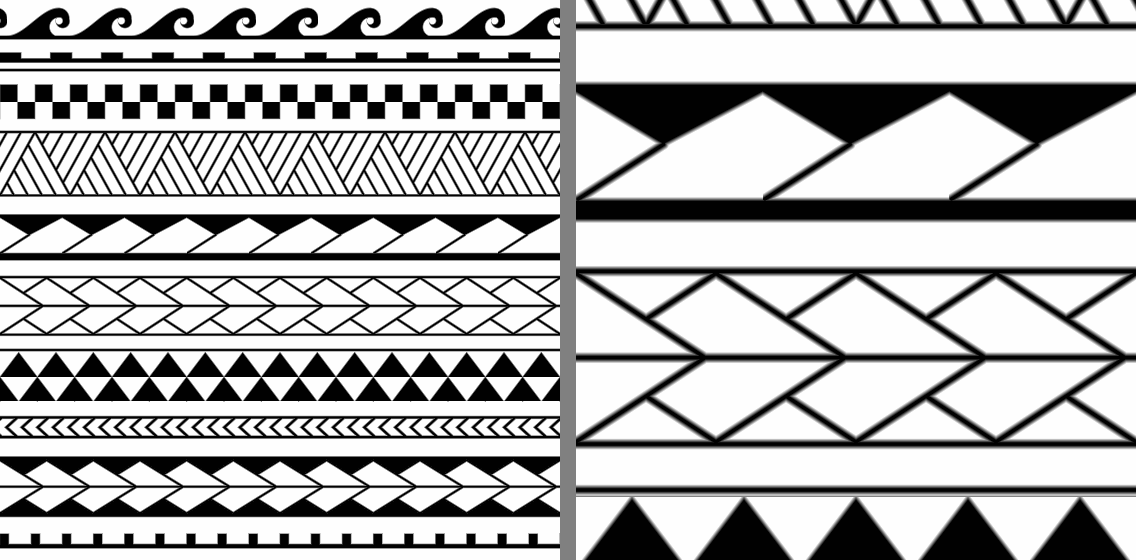
Left, the full canvas; right, a detail of the centre.
Write a Shadertoy shader that draws this pattern.

```glsl
// Black and white ornamental borders stacked in ten horizontal bands.
// Each band is a signed distance in layout units (y runs downward),
// repeated across the canvas; the union is inked with a soft edge.

#define SPAN 768.0      // layout units across the canvas
#define SOFT 2.0        // edge softness in layout units
#define LINE 1.6        // half width of thin lines
#define WAVES 9.0       // repeats across, one per band
#define DASHES 11.0
#define CHECKS 16.0
#define WEAVES 8.0
#define FINS 9.0
#define SCALES 12.0
#define TRIANGLES 15.0
#define CHEVRONS 36.0
#define TEETH 18.0

const vec3 PAPER = vec3(0.995);
const vec3 INK = vec3(0.004);

// Offset from the nearest multiple of a period.
float centred(float x, float period) {
    return mod(x + 0.5 * period, period) - 0.5 * period;
}

float strip(float y, float top, float bottom) {
    return abs(y - 0.5 * (top + bottom)) - 0.5 * (bottom - top);
}

float circle(vec2 p, vec2 centre, float radius) {
    return length(p - centre) - radius;
}

float segment(vec2 p, vec2 a, vec2 b) {
    vec2 ab = b - a;
    return length(p - a - ab * clamp(dot(p - a, ab) / dot(ab, ab), 0.0, 1.0));
}

// Rising swells that end in a hooked curl.
float waves(vec2 p) {
    float x = mod(p.x - 10.0, SPAN / WAVES) + 10.0;
    vec2 q = vec2(x, p.y);
    float rise = mix(49.0, 11.0, smoothstep(10.0, 80.0, x));
    float body = max(max((rise - p.y) * 0.78, x - 81.0), p.y - 54.0);
    float d = min(body, circle(q, vec2(81.0, 25.0), 14.0));
    d = max(d, -circle(q, vec2(81.0, 37.0), 13.0));
    float curl = max(circle(q, vec2(86.0, 29.0), 9.5), -circle(q, vec2(81.0, 28.5), 5.0));
    return min(min(d, curl), strip(p.y, 49.0, 54.0));
}

// Blocks of a given half width standing on a bar.
float blocks(vec2 p, float count, float centre, float halfWidth, vec3 rows) {
    float block = abs(centred(p.x - centre, SPAN / count)) - halfWidth;
    return min(max(block, strip(p.y, rows.x, rows.z)), strip(p.y, rows.y, rows.z));
}

float checks(vec2 p) {
    float period = SPAN / CHECKS;
    float column = abs(centred(p.x - 0.25 * period, period)) - 0.25 * period;
    return max(p.y < 139.5 ? column : -column, strip(p.y, 116.0, 163.0));
}

// Alternating triangles hatched parallel to their right sides.
float weave(vec2 p) {
    float period = SPAN / WEAVES;
    float lean = 0.5 * (268.0 - p.y) / 87.0;
    float forward = p.x / period - lean;
    float backward = p.x / period + lean;
    float hatch = floor(forward) == floor(backward) ? backward : forward;
    float d = min(abs(centred(hatch, 0.2)),
                  min(abs(centred(forward, 1.0)), abs(centred(backward, 1.0))));
    d = max(d * period * 0.876 - LINE, strip(p.y, 181.0, 268.0));
    return min(d, min(abs(p.y - 181.0), abs(p.y - 268.0)) - LINE);
}

// Slanted white fins under dark notches.
float fins(vec2 p) {
    float period = SPAN / FINS;
    float x = mod(p.x, period);
    float notch = 298.7 + 24.0 * min(x / 40.0, (period - x) / (period - 40.0));
    float d = max((p.y - notch) * 0.87, 294.0 - p.y);
    d = min(d, segment(vec2(x, p.y), vec2(40.0, 322.0), vec2(1.0, 347.0)) - LINE);
    return min(d, strip(p.y, 347.0, 357.0));
}

// Overlapping scales mirrored about a centre line; margin is the solid edge.
float scales(vec2 p, float middle, float reach, float margin) {
    float period = SPAN / SCALES;
    vec2 q = vec2(mod(p.x, period), abs(p.y - middle));
    vec2 joint = vec2(0.5 * period, 0.457 * reach);
    float d = min(segment(q, vec2(0.0, reach), vec2(0.922 * period, 0.0)),
                  segment(q, vec2(period, reach), joint));
    d = min(d, q.y) - LINE;
    if (margin > 0.0) {
        float edge = mix(joint.y, reach, abs(q.x / joint.x - 1.0));
        return min(d, max((edge - q.y) * 0.85, q.y - reach - margin));
    }
    return min(d, abs(q.y - reach - 1.0) - LINE);
}

// Two rows of solid triangles, the lower shifted by half a period.
float triangles(vec2 p) {
    float period = SPAN / TRIANGLES;
    float row = (p.y - 483.0) / 33.75;
    float x = centred(p.x - (row < 1.0 ? 0.5 * period : 0.0), period);
    float d = (abs(x) - 0.5 * period * fract(row)) * 0.79;
    return min(max(d, strip(p.y, 483.0, 550.5)), abs(p.y - 480.0) - LINE);
}

float chevrons(vec2 p) {
    float fold = p.x - 9.0 - 1.1 * abs(p.y - 586.0);
    float d = abs(centred(fold, SPAN / CHEVRONS)) * 0.67 - 1.9;
    d = max(d, strip(p.y, 572.0, 600.0));
    return min(d, min(abs(p.y - 572.5), abs(p.y - 599.5)) - 1.9);
}

void mainImage(out vec4 fragColor, in vec2 fragCoord) {
    vec2 p = fragCoord / iResolution.y * SPAN;
    p.y = SPAN - p.y;

    float d = waves(p);
    d = min(d, blocks(p, DASHES, 14.0, 15.0, vec3(72.0, 80.0, 86.0)));
    d = min(d, strip(p.y, 94.4, 97.8));
    d = min(d, checks(p));
    d = min(d, weave(p));
    d = min(d, fins(p));
    d = min(d, scales(p, 419.5, 38.5, 0.0));
    d = min(d, triangles(p));
    d = min(d, chevrons(p));
    d = min(d, scales(p, 667.5, 36.5, 5.0));
    d = min(d, blocks(p, TEETH, 6.0, 6.2, vec3(732.0, 746.0, 752.0)));

    float soft = max(SOFT, SPAN / iResolution.y);
    float ink = clamp(0.5 - d / soft, 0.0, 1.0);
    fragColor = vec4(mix(PAPER, INK, ink), 1.0);
}
```
